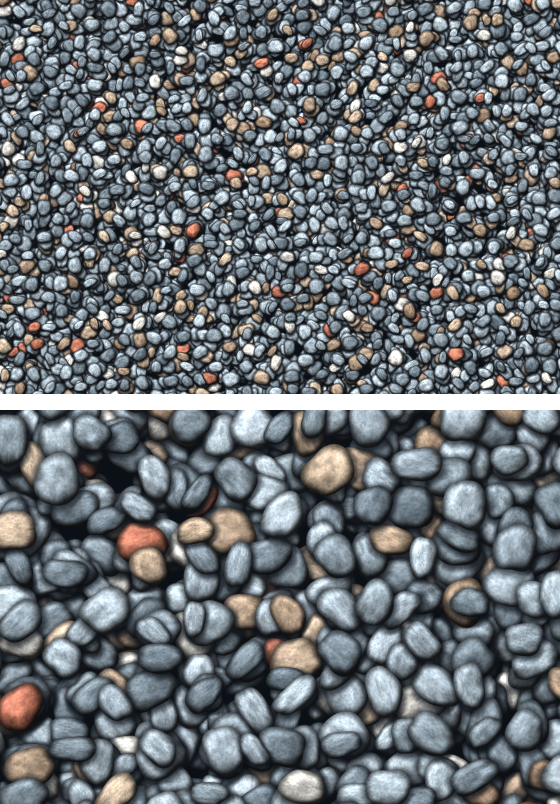
Top, the full canvas; bottom, a detail of the centre.
Reproduce this texture procedurally as a Shadertoy shader.

```glsl
// Draws a bed of small blue-grey gravel with a few tan, white and rust pebbles.

const int   PASSES     = 11;      // stacked sheets of stones, bottom to top
const float CELL       = 0.054;   // grid cell, in canvas heights
const float MIN_RADIUS = 0.29;    // half length of a stone, in cells
const float MAX_RADIUS = 0.41;
const float SHADOW     = 0.74;
const float SHADOW_END = 1.42;    // reach of a shadow, in stone radii
const float GRAIN      = 0.34;
const float TAN_SHARE   = 0.11;
const float WHITE_SHARE = 0.07;
const float RUST_SHARE  = 0.012;
const vec3 LIGHT      = vec3(-0.25, 0.52, 0.82);
const vec3 GAP        = vec3(0.045, 0.062, 0.088);
const vec3 GREY_DARK  = vec3(0.40, 0.455, 0.495);
const vec3 GREY_LIGHT = vec3(0.72, 0.78, 0.82);
const vec3 TAN_DARK   = vec3(0.56, 0.47, 0.39);
const vec3 TAN_LIGHT  = vec3(0.78, 0.70, 0.61);
const vec3 WHITE      = vec3(0.91, 0.90, 0.87);
const vec3 RUST       = vec3(0.76, 0.47, 0.38);

float hash(vec2 p) {
    return fract(sin(dot(p, vec2(127.1, 311.7))) * 43758.5453);
}

float noise(vec2 p) {
    vec2 i = floor(p), f = fract(p);
    f = f * f * (3.0 - 2.0 * f);
    return mix(mix(hash(i), hash(i + vec2(1, 0)), f.x),
               mix(hash(i + vec2(0, 1)), hash(i + vec2(1, 1)), f.x), f.y);
}

mat2 rotation(float a) {
    float c = cos(a), s = sin(a);
    return mat2(c, s, -s, c);
}

// Relative radius of a lumpy, slightly squared ellipse: 1 on the outline.
float outline(vec2 u, float seed) {
    float k = mix(2.0, 2.8, fract(seed * 7.3));
    float r = pow(pow(abs(u.x), k) + pow(abs(u.y), k), 1.0 / k);
    float a = atan(u.y, u.x + 1e-5);
    float lumps = 0.05 * sin(2.0 * a + seed * 40.0)
                + 0.05 * sin(3.0 * a + seed * 91.0)
                + 0.02 * sin(5.0 * a + seed * 57.0);
    return r / (1.0 + lumps);
}

vec3 stoneColour(float kind, float tone) {
    if (kind < RUST_SHARE) return RUST * mix(0.8, 1.1, tone);
    kind -= RUST_SHARE;
    if (kind < WHITE_SHARE) return WHITE * mix(0.85, 1.0, tone);
    kind -= WHITE_SHARE;
    if (kind < TAN_SHARE) return mix(TAN_DARK, TAN_LIGHT, tone);
    return mix(GREY_DARK, GREY_LIGHT, tone);
}

// Lit, speckled surface; u is the position in stone radii, d its outline value.
vec3 stoneSurface(vec2 u, float d, vec3 lightDir, vec2 id) {
    vec2 q = u + 37.0 * vec2(hash(id + 8.1), hash(id + 9.7));
    vec2 facet = vec2(noise(q * 2.2), noise(q * 2.2 + 19.0)) - 0.5;
    float mottle = noise(q * vec2(2.5, 5.0)) - 0.5;
    float speck = noise(q * 9.0) + 0.6 * noise(q * 19.0) - 0.8;

    vec3 n = vec3(u * pow(d, 1.3) + 0.6 * facet, sqrt(max(1.0 - 0.85 * d * d, 0.1)));
    float lambert = max(dot(normalize(n), lightDir), 0.0);
    float rim = mix(1.0, 0.55, smoothstep(0.68, 1.02, d));
    vec3 c = stoneColour(hash(id + 5.3), hash(id + 6.9));
    c *= 1.0 + GRAIN * (0.6 * mottle + 0.6 * speck);
    return c * (0.22 + 1.05 * lambert) * rim + 0.09 * pow(lambert, 9.0);
}

void mainImage(out vec4 fragColor, in vec2 fragCoord) {
    vec2 p = fragCoord / iResolution.y;
    float pixel = 1.0 / (iResolution.y * CELL);
    vec3 sun = normalize(LIGHT);
    vec3 col = GAP;

    for (int i = 0; i < PASSES; i++) {
        // Each sheet has its own turned and shifted grid, one stone per cell.
        float sheet = float(i);
        mat2 turn = rotation(sheet * 2.4 + 0.3);
        vec2 g = turn * p / CELL + sheet * vec2(7.37, 3.71);
        vec2 id = floor(g);
        vec2 c = fract(g) - 0.5;
        id += sheet * vec2(53.0, 91.0);

        // Size, place and direction of the stone
        float seed = hash(id + 0.5);
        float a = mix(MIN_RADIUS, MAX_RADIUS, hash(id + 1.3));
        float b = a * mix(0.56, 0.94, hash(id + 2.7));
        vec2 jitter = vec2(hash(id + 3.1), hash(id + 4.9)) * 2.0 - 1.0;
        mat2 spin = rotation(6.2832 * seed);
        vec2 local = spin * (c - jitter * (0.5 - 1.15 * a));
        vec2 sunSide = spin * turn * sun.xy;
        vec2 radii = vec2(a, b);
        vec2 u = local / radii;

        // Soft shadow on the stones below, faded out at the cell border
        float border = 0.5 - max(abs(c.x), abs(c.y));
        float shadowDist = outline((local + 0.07 * sunSide) / radii, seed);
        float shade = 1.0 - smoothstep(0.88, SHADOW_END, shadowDist);
        col = mix(col, GAP, SHADOW * shade * smoothstep(0.0, 0.07, border));

        // The stone itself
        float d = outline(u, seed);
        float edge = 0.8 * pixel / b;
        float cover = 1.0 - smoothstep(1.0 - edge, 1.0 + edge, d);
        if (cover > 0.0) {
            vec3 stone = stoneSurface(u, min(d, 1.05), vec3(sunSide, sun.z), id);
            col = mix(col, stone, cover);
        }
    }
    fragColor = vec4(clamp(col, 0.0, 1.0), 1.0);
}
```
